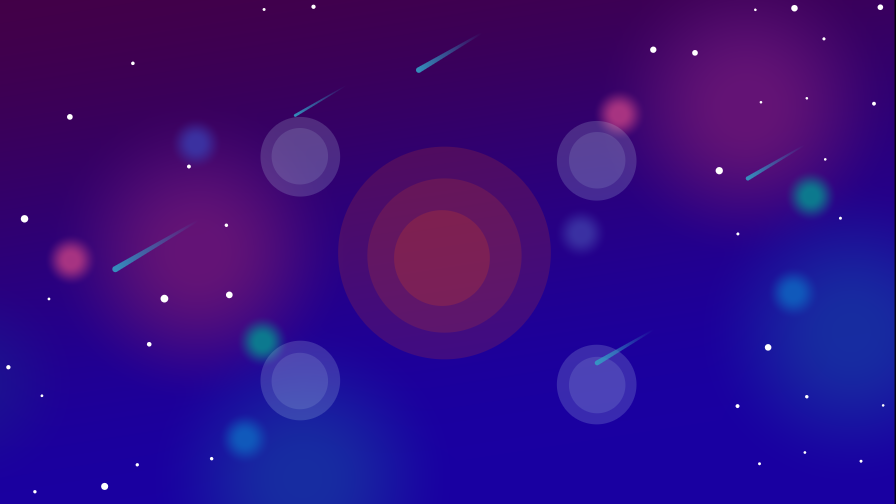
This background is drawn by a WebGL 1 fragment shader. Its source:

```glsl
precision highp float;

uniform vec2 u_resolution;

#define CENTER vec2(0.889, 0.5)
#define GROUP_SHIFT vec2(1.088, 0.289)
#define METEOR_DIR vec2(0.862, 0.507)
#define STAR_CELL 0.12
#define STAR_DENSITY 0.42
#define ORB_RADIUS 0.053
#define GLOW_RADIUS 0.31
#define RING_COLOR vec3(0.80, 0.24, 0.15)
#define BUBBLE_COLOR vec3(0.78, 0.92, 0.96)
#define METEOR_COLOR vec3(0.20, 0.61, 0.77)

float hash(vec2 p) {
  return fract(sin(dot(p, vec2(127.1, 311.7))) * 4375.85);
}

// Antialiased coverage of a signed distance
float fill(float d) {
  return clamp(0.5 - d * u_resolution.y, 0.0, 1.0);
}

float disc(vec2 p, vec2 center, float radius) {
  return fill(length(p - center) - radius);
}

// Blurred disc, solid up to the given share of its radius
float softDisc(vec2 p, vec2 center, float radius, float core) {
  return 1.0 - smoothstep(radius * core, radius, length(p - center));
}

float orb(vec2 p, vec2 center) {
  return 0.95 * softDisc(p, center, ORB_RADIUS, 0.2);
}

float glow(vec2 p, vec2 center) {
  return 0.95 * softDisc(p, center, GLOW_RADIUS, 0.1);
}

// Tapered streak that fades from its head to its tail
float meteor(vec2 p, vec2 head, float len, float width) {
  vec2 q = p - head;
  float along = clamp(dot(q, METEOR_DIR) / len, 0.0, 1.0);
  float d = length(q - METEOR_DIR * len * along);
  return fill(d - width * (1.0 - 0.7 * along)) * (1.0 - along) * 0.9;
}

// One jittered star per cell, kept clear of the middle
float stars(vec2 p) {
  vec2 cell = floor(p / STAR_CELL);
  vec2 jitter = vec2(hash(cell + 3.1), hash(cell + 17.7));
  vec2 star = (cell + 0.1 + 0.8 * jitter) * STAR_CELL;
  float size = hash(cell + 41.3);
  float radius = mix(0.0025, 0.0078, size * size);
  float inMiddle = step(abs(star.x - CENTER.x), 0.42) * step(star.y, 0.8);
  float present = step(hash(cell + 9.5), STAR_DENSITY) * (1.0 - inMiddle);
  return disc(p, star, radius) * present;
}

// Tilted gradient from plum at the upper left to blue at the lower right
vec3 backdrop(vec2 p) {
  float t = 0.9 * (1.0 - p.y) + 0.14 * p.x;
  return mix(vec3(0.265, 0.0, 0.27), vec3(0.10, 0.0, 0.63), smoothstep(-0.1, 0.95, t));
}

void main() {
  vec2 p = (gl_FragCoord.xy - 0.5 * u_resolution) / u_resolution.y + CENTER;
  vec3 color = backdrop(p);

  // Faint glow at the left border
  color = mix(color, vec3(0.10, 0.12, 0.56), 0.6 * softDisc(p, vec2(-0.06, 0.24), 0.22, 0.0));

  // Wide glows and small orbs, the same group drawn twice
  for (int i = 0; i < 2; i++) {
    vec2 q = p - vec2(0.141, 0.484) - GROUP_SHIFT * float(i);
    color = mix(color, vec3(0.40, 0.08, 0.46), glow(q, vec2(0.252, 0.015)));
    color = mix(color, vec3(0.09, 0.18, 0.63), glow(q, vec2(0.460, -0.433)));
    color = mix(color, vec3(0.68, 0.21, 0.51), orb(q, vec2(0.0)));
    color = mix(color, vec3(0.04, 0.50, 0.56), orb(q, vec2(0.380, -0.162)));
    color = mix(color, vec3(0.06, 0.36, 0.74), orb(q, vec2(0.345, -0.354)));
    vec2 violet = mix(vec2(0.389, 0.715), vec2(1.153, 0.537), float(i));
    color = mix(color, vec3(0.23, 0.20, 0.64), orb(p, violet));
  }

  // Concentric warm rings
  color = mix(color, RING_COLOR, 0.20 * disc(p, vec2(0.882, 0.498), 0.211));
  color = mix(color, RING_COLOR, 0.20 * disc(p, vec2(0.882, 0.493), 0.153));
  color = mix(color, RING_COLOR, 0.25 * disc(p, vec2(0.877, 0.488), 0.095));

  // Four mirrored pale bubbles
  vec2 m = p - vec2(0.890, 0.463);
  m.y += 0.004 * sign(m.x);
  m = abs(m);
  color = mix(color, BUBBLE_COLOR, 0.18 * disc(m, vec2(0.294, 0.222), 0.079));
  color = mix(color, BUBBLE_COLOR, 0.13 * disc(m, vec2(0.295, 0.223), 0.056));

  // Parallel meteors
  float streak = meteor(p, vec2(0.831, 0.861), 0.145, 0.0055);
  streak = max(streak, meteor(p, vec2(0.586, 0.771), 0.117, 0.0028));
  streak = max(streak, meteor(p, vec2(1.484, 0.646), 0.130, 0.0042));
  streak = max(streak, meteor(p, vec2(0.229, 0.466), 0.190, 0.0060));
  streak = max(streak, meteor(p, vec2(1.185, 0.280), 0.130, 0.0048));
  color = mix(color, METEOR_COLOR, streak);

  color = mix(color, vec3(1.0), stars(p));

  // Thin dark right border
  color *= 1.0 - 0.85 * fill(1.7750 - p.x);
  gl_FragColor = vec4(color, 1.0);
}
```
